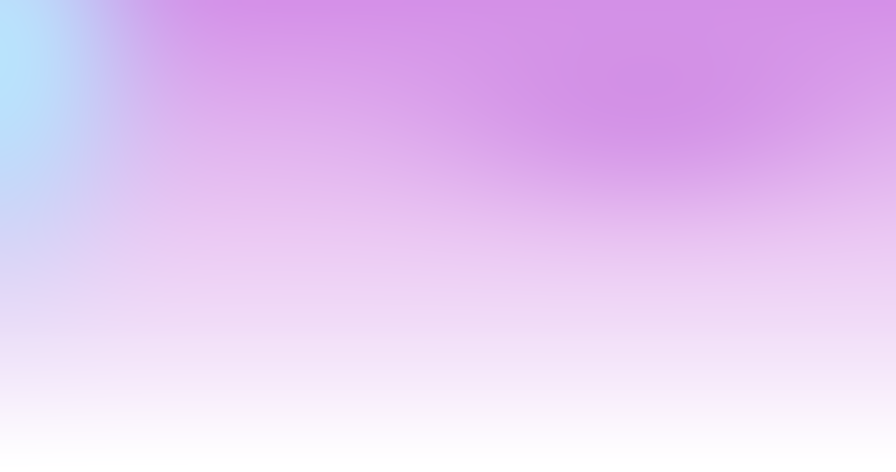
A WebGL 1 fragment shader for this background:

```glsl
precision highp float;

uniform vec2 u_resolution;

const vec3 ORCHID = vec3(0.835, 0.565, 0.910);
const vec3 PINK = vec3(0.887, 0.705, 0.937);
const vec3 LILAC = vec3(0.922, 0.785, 0.953);
const vec3 MIST = vec3(0.948, 0.875, 0.973);
const vec3 WHITE = vec3(1.0);
const vec3 VIOLET = vec3(0.825, 0.565, 0.902);
const vec3 SKY = vec3(0.725, 0.890, 0.990);

// Vertical wash from white at the bottom to orchid at the top
vec3 verticalWash(float height) {
  vec3 color = mix(WHITE, MIST, smoothstep(-0.02, 0.32, height) * 0.5
                              + clamp((height - 0.02) / 0.28, 0.0, 1.0) * 0.5);
  color = mix(color, LILAC, clamp((height - 0.28) / 0.23, 0.0, 1.0));
  color = mix(color, PINK, clamp((height - 0.51) / 0.19, 0.0, 1.0));
  return mix(color, ORCHID, clamp((height - 0.70) / 0.29, 0.0, 1.0));
}

// Soft elliptical falloff; higher sharpness gives a flatter core
float softGlow(vec2 point, vec2 center, vec2 radius, float sharpness) {
  vec2 offset = (point - center) / radius;
  return exp(-pow(dot(offset, offset), sharpness));
}

void main() {
  vec2 uv = gl_FragCoord.xy / u_resolution;
  vec3 color = verticalWash(uv.y);

  // Violet bloom at the upper right
  float bloom = softGlow(uv, vec2(0.72, 0.83), vec2(0.24, 0.25), 1.1);
  color = mix(color, VIOLET, bloom);

  // Pale blue light at the upper left edge
  float light = softGlow(uv, vec2(-0.01, 0.88), vec2(0.155, 0.43), 1.2);
  color = mix(color, SKY, light);

  gl_FragColor = vec4(color, 1.0);
}
```
